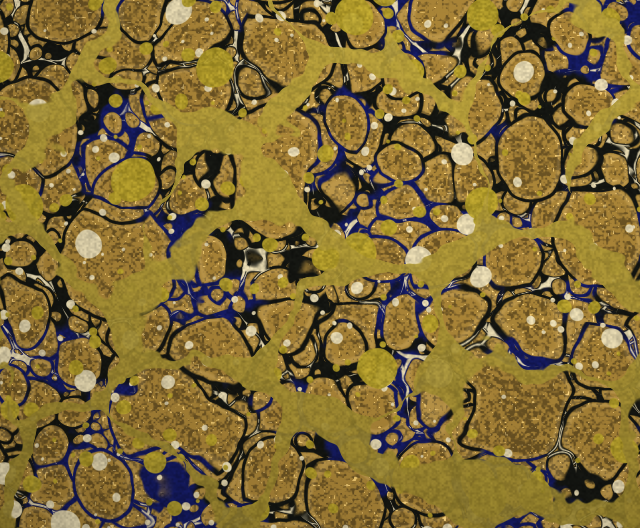
Give the GLSL for this pattern, as a Shadertoy shader.

```glsl
// Marbled paper: packed brown stones over a navy and black ground, scattered
// with cream and yellow drops and crossed by a web of olive veins.
// Stones and veins are weighted Voronoi cells with rounded corners.

float hash(vec2 p) {
    return fract(sin(dot(p, vec2(127.1, 311.7))) * 43758.545);
}

vec2 hash2(vec2 p) {
    return vec2(hash(p), hash(p + 47.3));
}

float noise(vec2 p) {
    vec2 i = floor(p), f = fract(p);
    f = f * f * (3.0 - 2.0 * f);
    return mix(mix(hash(i), hash(i + vec2(1, 0)), f.x),
               mix(hash(i + vec2(0, 1)), hash(i + vec2(1, 1)), f.x), f.y);
}

float fbm(vec2 p) {
    float sum = 0.0, amp = 0.533;
    for (int i = 0; i < 4; i++) {
        sum += amp * noise(p);
        p = p * 2.03 + 17.7;
        amp *= 0.5;
    }
    return sum;
}

// x: distance to the nearest weighted site, y: distance to the softened border
vec2 cells(vec2 p, float minR, float maxR, float soft) {
    vec2 base = floor(p);
    float nearest = 9.0, total = 0.0;
    for (int y = -2; y <= 2; y++)
    for (int x = -2; x <= 2; x++) {
        vec2 id = base + vec2(x, y);
        float h = hash(id + 91.7);
        float d = length(id + 0.1 + 0.8 * hash2(id) - p) - mix(minR, maxR, h * h);
        nearest = min(nearest, d);
        total += exp(-d / soft);
    }
    float others = max(total - exp(-nearest / soft), 1e-6);
    return vec2(nearest, 0.5 * (-soft * log(others) - nearest));
}

// Signed distance to round drops of mixed size, one at most per grid cell
float drops(vec2 p, float scale, float chance, float maxR) {
    p = p * scale + scale * 3.7;
    vec2 base = floor(p);
    float d = 1.0;
    for (int y = -1; y <= 1; y++)
    for (int x = -1; x <= 1; x++) {
        vec2 id = base + vec2(x, y);
        float h = hash(id + 23.9);
        float r = mix(0.07, maxR, h * h);
        float drop = length(id + hash2(id + 5.1) - p) - r;
        if (hash(id + 61.3) < chance) d = min(d, drop);
    }
    return d / scale;
}

float cover(float d) {
    float aa = 0.8 / iResolution.y;
    return smoothstep(aa, -aa, d);
}

void mainImage(out vec4 fragColor, in vec2 fragCoord) {
    vec2 uv = fragCoord / iResolution.xy;
    vec2 p = fragCoord / iResolution.y;
    vec2 bend = vec2(fbm(p * 7.0), fbm(p * 7.0 + 31.0)) - 0.5;
    vec2 q = p + 0.05 * bend;
    float grain = noise(p * 260.0) * 0.6 + noise(p * 130.0 + 9.0) * 0.4;
    float cloud = fbm(p * 6.0 + 12.0);

    // Large stones first, then smaller ones in the gaps left over
    float stone = 1.0, border = 1.0, scale = 6.8;
    for (int i = 0; i < 3; i++) {
        vec2 c = cells(q * scale + float(i) * 19.3 + 4.0, -0.2, 0.58, 0.09);
        float gap = 0.02 + 0.13 * smoothstep(0.3, 0.75, cloud);
        float d = max(gap - c.y, c.x - 0.38) / scale;
        if (i == 0) border = c.y / scale;
        stone = min(stone, max(d, 0.006 - stone));
        scale *= 2.0;
    }

    // Ground with cream slivers along the middle of the gaps
    vec3 cream = vec3(0.85, 0.80, 0.65) * (0.84 + 0.3 * grain);
    float blue = smoothstep(0.50, 0.60, fbm(p * 9.0 + 70.0));
    vec3 col = mix(vec3(0.07, 0.075, 0.06), vec3(0.07, 0.09, 0.33), blue);
    col *= 0.8 + 0.5 * grain;
    float sliver = abs(border) - 0.016 * (fbm(p * 14.0 + 40.0) - 0.44);
    col = mix(col, cream, cover(max(sliver, 0.002 - stone)));

    // Grainy stones with a faint pale rim
    vec3 brown = mix(vec3(0.40, 0.31, 0.13), vec3(0.64, 0.50, 0.21),
                     smoothstep(0.22, 0.62, grain + 0.35 * (cloud - 0.5)));
    brown += 0.07 * smoothstep(0.006, 0.0, abs(stone + 0.005));
    brown += vec3(0.28, 0.27, 0.22) * smoothstep(0.83, 0.95, noise(p * 210.0 + 50.0));
    col = mix(col, brown, cover(stone));

    // Cream and yellow drops
    vec2 s = p + 0.022 * bend;
    float white = min(drops(s, 10.0, 0.42, 0.29), drops(s + 8.0, 25.0, 0.25, 0.25));
    float gold = min(drops(s + 3.0, 8.0, 0.52, 0.34), drops(s + 6.0, 20.0, 0.32, 0.3));
    col = mix(col, cream, cover(white));
    vec3 yellow = mix(vec3(0.55, 0.48, 0.10), vec3(0.78, 0.69, 0.20), grain);
    col = mix(col, yellow, 0.93 * cover(gold));

    // Olive veins, swelling at the joints and fading out in places
    vec2 v = p + 0.16 * bend + 0.05 * (fbm(p * 3.0 + 5.0) - 0.5);
    float web = cells(v * 3.5 + 11.0, 0.0, 0.4, 0.11).y;
    float vein = (web - 0.17 * (fbm(p * 8.0 + 22.0) - 0.29)) / 3.5;
    vec3 olive = mix(vec3(0.50, 0.43, 0.14), vec3(0.76, 0.67, 0.25),
                     0.55 * grain + 0.45 * uv.y);
    col = mix(col, olive, 0.92 * cover(vein));

    // Light falls from the upper right, the margins are dimmer
    vec2 m = uv - 0.5;
    col *= 0.97 + 0.09 * (m.x + m.y) - 0.22 * dot(m, m) + 0.06;
    fragColor = vec4(clamp(col, 0.0, 1.0), 1.0);
}
```
